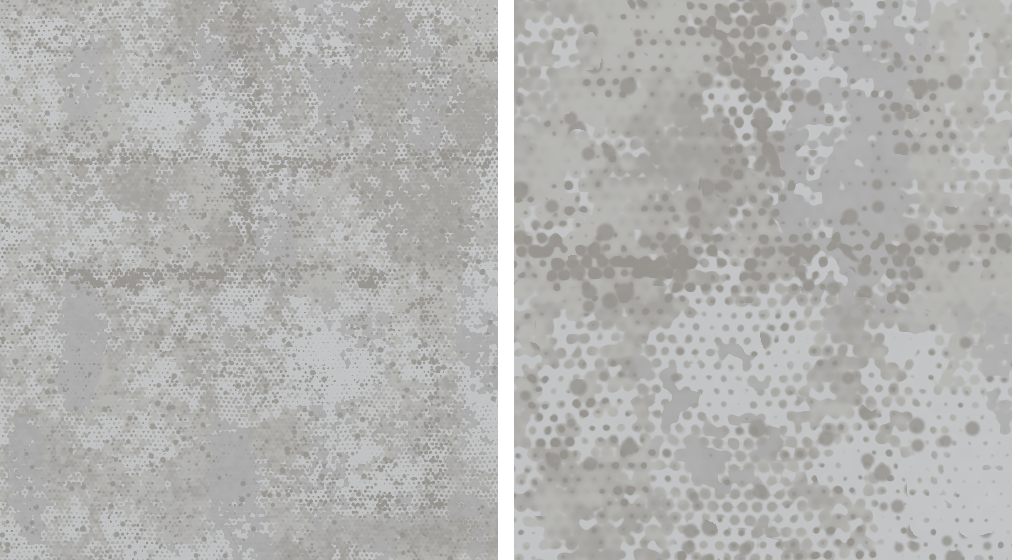
Left, the full canvas; right, a detail of the centre.
Give the GLSL for this texture, as a Shadertoy shader.

```glsl
#define CHALK     vec3(0.764, 0.772, 0.776)
#define CLAY      vec3(0.640, 0.635, 0.618)
#define PLASTER   vec3(0.716, 0.715, 0.704)
#define LAVENDER  vec3(0.678, 0.677, 0.684)
#define TAUPE     vec3(0.585, 0.573, 0.553)
#define MESH_PITCH    0.0088
#define MESH_DEPTH    0.25
#define CHALK_LEVEL  -0.14
#define TAUPE_LEVEL   0.39
#define SPOT_SCALE    98.0
#define SOFTNESS      0.09

vec3 hash3(vec2 cell) {
    vec3 h = fract(cell.xyx * vec3(0.1031, 0.1030, 0.0973));
    h += dot(h, h.yxz + 33.33);
    return fract((h.xxy + h.yzz) * h.zyx);
}

// Cellular noise: random cell values blended over rounded squares
float cells(vec2 p, float sharpness) {
    vec2 base = floor(p);
    float total = 0.0, weight = 0.0;
    for (int j = -1; j <= 1; j++)
    for (int i = -1; i <= 1; i++) {
        vec2 cell = base + vec2(i, j);
        vec3 h = hash3(cell);
        vec2 d = cell + 0.5 + 0.6 * (h.xy - 0.5) - p;
        d *= d;
        float w = exp(-sharpness * length(d));
        total += w * h.z;
        weight += w;
    }
    return total / weight;
}

// Three octaves, centred on zero
float cloud(vec2 p) {
    return 0.38 * cells(p * 11.0, 6.0) + 0.32 * cells(p * 27.0 + 7.0, 6.0)
         + 0.30 * cells(p * 64.0 + 19.0, 6.0) - 0.5;
}

// Staggered dots of the cloth from three crossed waves
float mesh(vec2 p) {
    vec2 k = 6.2832 / MESH_PITCH * vec2(1.0, 0.57735);
    return (cos(dot(p, k)) + cos(dot(p, vec2(k.x, -k.y))) + cos(2.0 * k.y * p.y)) / 3.0;
}

// Round paint spots, present where the cell hash is below the density
float spots(vec2 p, float density) {
    vec2 q = p * SPOT_SCALE, base = floor(q);
    float cover = 0.0;
    for (int j = -1; j <= 1; j++)
    for (int i = -1; i <= 1; i++) {
        vec2 cell = base + vec2(i, j);
        vec3 h = hash3(cell + 171.0);
        float radius = mix(0.22, 0.54, fract(h.z * 57.0));
        float d = length(cell + 0.2 + 0.6 * h.xy - q);
        cover = max(cover, step(h.z, density) * smoothstep(0.14, -0.14, d - radius));
    }
    return cover;
}

// Soft stripes repeated along one axis
float stripes(float x, float spacing, float offset, float width) {
    float d = (fract((x - offset) / spacing + 0.5) - 0.5) * spacing / width;
    return exp(-d * d);
}

void mainImage(out vec4 fragColor, in vec2 fragCoord) {
    vec2 p = fragCoord / iResolution.y;
    float blotch = cloud(p + 3.0);
    float stain = cloud(p + 11.0);
    vec2 q = p + 0.06 * vec2(blotch, stain);
    float grain = cells(p * vec2(125.0, 145.0), 6.0) - 0.5;
    float fleck = cells(p * vec2(120.0, 150.0) + 211.0, 6.0) - 0.5;
    float weave = mesh(p + 0.0012 * sin(p.yx * 47.0));

    // Brushed blocks lying across and upright
    float across = cells(q * vec2(4.0, 10.0) + 5.0, 14.0);
    float upright = cells(q * vec2(10.0, 4.0) + 23.0, 14.0);
    float blocks = 0.5 * (across + upright) - 0.5;
    float strip = cells(q * vec2(11.0, 4.0) + 41.0, 14.0) + 0.4 * blotch + 0.25 * grain;
    float rim = smoothstep(0.08, 0.0, abs(strip - 0.76));

    // Paint tones, mottled at the scale of the cloth
    float tone = 0.5 + 0.45 * (cells(q * vec2(6.0, 8.0) + 61.0, 14.0) - 0.5)
               + 0.6 * stain + 0.5 * fleck - 0.12 * weave;
    vec3 color = mix(CLAY, PLASTER, smoothstep(0.1, 0.8, tone));
    color = mix(color, LAVENDER, 0.7 * smoothstep(0.72, 0.84, strip));

    // Chalk ground showing through the mesh
    float height = 0.7 * blocks + 1.05 * blotch + 0.55 * grain + MESH_DEPTH * weave
                 - 0.18 * rim + 0.10 * smoothstep(0.74, 0.9, strip);
    float chalk = smoothstep(SOFTNESS, -SOFTNESS, height - CHALK_LEVEL);
    color = mix(color, CHALK, chalk);

    // Worn taupe bands, broken into dots and fine scratches
    float rowBand = stripes(q.y, 0.2, 0.115, 0.019)
                  * smoothstep(0.25, 0.8, cells(p * vec2(2.5, 5.0) + 83.0, 6.0));
    float columnBand = stripes(q.x, 0.33, 0.11, 0.026)
                     * smoothstep(0.3, 0.85, cells(p * vec2(3.0, 4.0) + 97.0, 6.0));
    float band = max(rowBand, columnBand);
    float scratch = cells(p * vec2(18.0, 170.0), 6.0) - 0.5;
    float wear = 0.36 * band + 0.75 * stain - 0.5 * fleck + 0.27 * weave
               + 0.3 * rowBand * scratch;
    float taupe = smoothstep(-SOFTNESS, SOFTNESS, wear - TAUPE_LEVEL);
    float density = 0.05 + 0.2 * band + 0.5 * max(stain, 0.0);
    taupe = max(taupe, 0.9 * spots(p, density));
    color = mix(color, TAUPE, 0.88 * taupe);

    // Faint grain and light falling from above
    color += 0.012 * grain + 0.02 * (p.y - 0.5);
    fragColor = vec4(color, 1.0);
}
```
